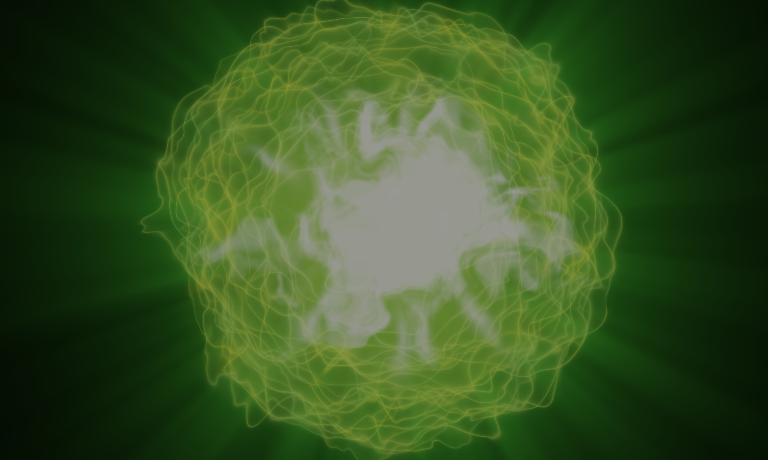
Write a Shadertoy shader that draws this background.

```glsl
// A glowing plasma orb: dark green rays behind a disc of folded yellow veils,
// with a ragged pale core. The veils are circles bent by smooth noise; the
// rays are noise sampled along the direction from the orb's centre.

float hash(vec2 p) {
    vec3 q = fract(p.xyx * vec3(0.1031, 0.1030, 0.0973));
    q += dot(q, q.yzx + 33.33);
    return fract((q.x + q.y) * q.z);
}

float noise(vec2 p) {
    vec2 cell = floor(p), f = fract(p);
    f = f * f * f * (f * (f * 6.0 - 15.0) + 10.0);
    return mix(mix(hash(cell), hash(cell + vec2(1, 0)), f.x),
               mix(hash(cell + vec2(0, 1)), hash(cell + vec2(1, 1)), f.x), f.y);
}

float fbm(vec2 p) {
    float sum = 0.0, gain = 0.5;
    for (int i = 0; i < 4; i++) {
        sum += gain * noise(p);
        p = mat2(1.6, 1.2, -1.2, 1.6) * p + 17.3;
        gain *= 0.5;
    }
    return sum / 0.9375;
}

vec2 noise2(vec2 p) {
    return vec2(noise(p), noise(p + 61.7)) - 0.5;
}

// Soft beams fading outwards
vec3 rays(vec2 p) {
    float r = length(p);
    vec2 dir = p / max(r, 0.001);
    float beams = 0.4 * noise(dir * 2.3 + 40.0) + 0.3 * noise(dir * 8.0 + 70.0)
                + 0.2 * noise(dir * 21.0 + 90.0);
    beams += 0.22 * exp(-pow(dir.y * 6.0, 2.0));
    beams += 0.18 * exp(-pow(dot(dir, vec2(-0.69, 0.72)) * 6.0, 2.0));
    float glow = exp(-max(r - 0.45, 0.0) * 3.1) * (0.56 + 0.85 * beams);
    return vec3(0.125, 0.355, 0.085) * glow * mix(vec3(0.85, 0.95, 0.75), vec3(1), glow);
}

// Thin bright folds in x, translucent veil behind them in y
vec2 veils(vec2 p) {
    vec2 sum = vec2(0);
    for (int i = 0; i < 24; i++) {
        float t = float(i) / 23.0;
        vec2 seed = vec2(13.7, 7.9) * float(i);
        vec2 q = p + 0.10 * noise2(p * 6.0 + seed);
        q += 0.075 * noise2(q * 13.0 + seed.yx);
        q += 0.022 * noise2(q * 31.0 + seed);
        float depth = mix(0.10, 0.475, sqrt(t)) - length(q);
        float strength = (0.3 + 0.9 * noise(p * 9.0 + seed)) * mix(0.85, 0.7, t);
        sum.x += strength * (exp(-abs(depth) / 0.0022) + 0.25 * exp(-abs(depth) / 0.009));
        sum.y += smoothstep(-0.002, 0.002, depth) * exp(-max(depth, 0.0) * 28.0);
    }
    return sum;
}

// Ragged centre with radial plumes around it
float coreMask(vec2 p) {
    vec2 warped = p + 0.11 * noise2(p * 9.0 + 5.0) + 0.05 * noise2(p * 23.0);
    float wisps = fbm(warped * 15.0 + 30.0);
    float r = length((warped - vec2(0.03, 0.008)) * vec2(0.92, 1.0));
    float mask = smoothstep(0.31, 0.10, r + (wisps - 0.5) * 0.32);
    vec2 plumes[8] = vec2[8](vec2(-0.26, 0.12), vec2(0.02, -0.26),
        vec2(-0.17, -0.20), vec2(0.055, 0.24), vec2(-0.11, 0.21),
        vec2(0.26, -0.02), vec2(0.20, -0.20), vec2(-0.34, -0.06));
    vec2 bent = mix(p, warped, 0.4);
    for (int i = 0; i < 8; i++) {
        vec2 axis = normalize(plumes[i]), d = bent - plumes[i];
        vec2 local = vec2(dot(d, axis) / 0.06, dot(d, vec2(-axis.y, axis.x)) / 0.018);
        mask += 0.75 * exp(-dot(local, local)) * (0.3 + wisps);
    }
    return clamp(mask, 0.0, 1.0);
}

void mainImage(out vec4 fragColor, in vec2 fragCoord) {
    vec2 p = (fragCoord - 0.5 * iResolution.xy) / iResolution.y - vec2(0.01, 0.011);
    float r = length(p);
    vec3 color = rays(p);

    // Green body of the orb
    float clouds = fbm(p * 9.0 + 11.0);
    float body = smoothstep(0.50, 0.20, r + (clouds - 0.5) * 0.2);
    vec3 green = mix(vec3(0.23, 0.42, 0.10), vec3(0.41, 0.53, 0.19), smoothstep(0.42, 0.16, r));
    color = mix(color, green, body * 0.92);

    // Yellow folds and veils, paler towards the centre
    vec2 veil = veils(p);
    float pale = smoothstep(0.36, 0.16, r);
    color = mix(color, vec3(0.43, 0.54, 0.20), 1.0 - exp(-veil.y * 0.15));
    vec3 gold = mix(vec3(0.64, 0.63, 0.20), vec3(0.51, 0.61, 0.30), noise(p * 14.0));
    gold = mix(gold, vec3(0.60, 0.63, 0.47), pale);
    color = mix(color, gold, 0.85 * (1.0 - exp(-veil.x * 0.9)));

    // Pale core
    float core = coreMask(p);
    color = mix(color, vec3(0.60, 0.60, 0.585), core * 0.94);
    fragColor = vec4(color, 1.0);
}
```
